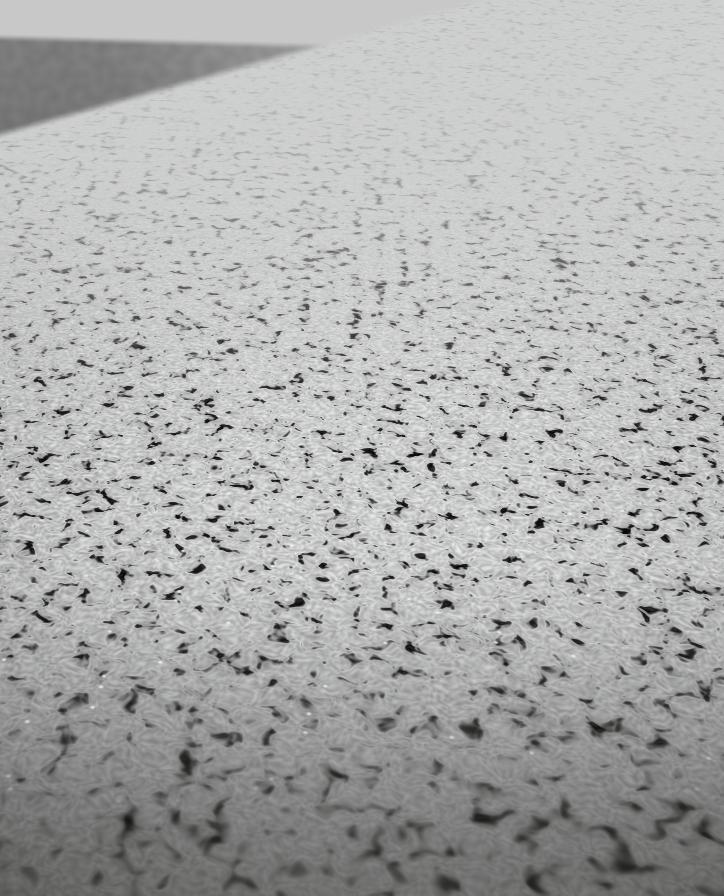
Write a WebGL 1 fragment shader that draws this texture.

```glsl
precision highp float;
// Speckled granite slab receding into soft focus, with a dark wedge beyond its far edge.
uniform vec2 u_resolution;

float hash(vec2 p) {
  return fract(sin(dot(p, vec2(127.1, 311.7))) * 43758.55);
}

vec2 gradientAt(vec2 cell) {
  float angle = 6.2832 * hash(cell);
  return vec2(cos(angle), sin(angle));
}

float gradientNoise(vec2 p) {
  vec2 i = floor(p), f = fract(p);
  vec2 w = f * f * f * (f * (f * 6.0 - 15.0) + 10.0);
  float a = dot(gradientAt(i), f);
  float b = dot(gradientAt(i + vec2(1.0, 0.0)), f - vec2(1.0, 0.0));
  float c = dot(gradientAt(i + vec2(0.0, 1.0)), f - vec2(0.0, 1.0));
  float d = dot(gradientAt(i + vec2(1.0, 1.0)), f - vec2(1.0, 1.0));
  return mix(mix(a, b, w.x), mix(c, d, w.x), w.y);
}

// Small bright glints scattered over a jittered grid
float glints(vec2 p) {
  vec2 cell = floor(p);
  vec2 center = 0.25 + 0.5 * vec2(hash(cell + 3.7), hash(cell + 8.1));
  float chosen = step(0.965, hash(cell + 21.3));
  return chosen * smoothstep(0.24, 0.04, length(fract(p) - center));
}

void main() {
  vec2 uv = gl_FragCoord.xy / u_resolution;
  float near = smoothstep(0.4, 0.0, uv.y);
  float far = smoothstep(0.48, 0.92, uv.y);

  // Perspective coordinates on the slab
  float depth = 1.0 / (1.45 - uv.y);
  vec2 ground = 45.0 * vec2((uv.x - 0.5) * depth, 2.3 * depth);
  ground.y += 0.12 * ground.x;
  vec2 warp = vec2(gradientNoise(ground * 0.8 + 31.0),
                   gradientNoise(ground * 0.8 + 67.0));
  vec2 grainPos = ground + 0.45 * warp;

  // Mineral grains: clusters, specks and fine grit
  float cluster = gradientNoise(ground * 0.33 + 5.0);
  float coarse = gradientNoise(grainPos + 11.0);
  float medium = gradientNoise(grainPos * 2.1 + 43.0);
  float fine = gradientNoise(grainPos * 3.7 + 19.0);
  float sharp = (1.0 - 0.65 * near) * (1.0 - 0.6 * far);
  float grain = 0.62 * coarse + 0.5 * sharp * medium
              + 0.25 * sharp * fine + 0.22 * cluster;
  float blur = 0.12 * near + 0.1 * far;
  float speck = smoothstep(0.14 - blur, 0.42 + blur * 0.6, grain);
  float strength = 0.9 * mix(1.0, 0.7, near) * mix(1.0, 0.1, far);

  // Lit slab, falling into shade toward the viewer
  float light = mix(0.43, 0.81, smoothstep(-0.05, 0.42, uv.y));
  light -= 0.05 * pow(abs(uv.x - 0.55) * 2.0, 2.0) * (1.0 - far);
  float slab = light * (1.0 - strength * speck);
  slab += (0.16 * fine + 0.12 * medium) * sharp * (1.0 - 0.75 * far);
  slab -= 0.07 * max(coarse + cluster, 0.0) * (1.0 - 0.6 * far);
  float sparkle = glints(ground * 1.3) * smoothstep(0.05, 0.25, uv.y)
                * smoothstep(0.85, 0.5, uv.y);
  slab = mix(slab, 0.97, 0.75 * sparkle);

  // Pale backdrop and the dark wedge beyond the edge
  float mottle = gradientNoise(uv * vec2(60.0, 75.0));
  float wedge = 0.47 + 0.1 * smoothstep(0.1, 0.45, uv.x) + 0.04 * mottle
              + 0.25 * (uv.y - 0.9);
  float wedgeTop = 0.958 - 0.022 * uv.x;
  float backdrop = mix(wedge, 0.785,
                       smoothstep(-0.005, 0.005, uv.y - wedgeTop));

  // Soft diagonal far edge of the slab
  float farEdge = 0.85 + 0.225 * uv.x;
  float beyond = smoothstep(-0.006, 0.006, uv.y - farEdge);
  float tone = mix(slab, backdrop, beyond);

  // Faint cool lights and slightly warm darks
  vec3 color = tone * mix(vec3(1.01, 1.0, 0.97), vec3(0.997, 1.0, 1.002),
                          smoothstep(0.1, 0.6, tone));
  gl_FragColor = vec4(clamp(color, 0.0, 1.0), 1.0);
}
```
